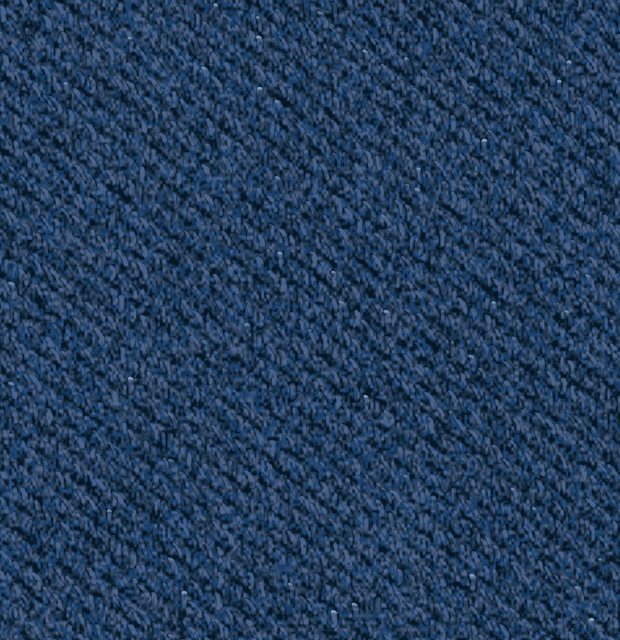
This texture is drawn by a Shadertoy shader. Its source:

```glsl
// Navy woven twill: narrow diagonal ribs of short curled yarn tufts with dark grooves.

const vec2  RIBS = vec2(20.0, 26.0);      // ribs across and down the canvas
const float STITCHES = 58.0;              // tufts across the canvas
const float TUFT_HALF_LENGTH = 0.0140;    // in canvas heights
const float TUFT_HALF_WIDTH = 0.0046;
const float TUFT_LEAN = -0.30;            // sideways drift per unit of height
const float TUFT_CURL = 0.0060;
const vec2  TUFT_JITTER = vec2(0.5, 0.3); // in stitches and ribs
const float GROOVE_HALF_WIDTH = 0.26;     // in ribs
const float GROOVE_DEPTH = 0.36;
const float GRAIN_SCALE = 205.0;
const float GRAIN_AMOUNT = 0.92;
const float WEAR_AMOUNT = 0.08;
const float GLINT_CHANCE = 0.05;          // share of tufts with a bright tip

const vec3 NIGHT = vec3(0.02, 0.09, 0.15);
const vec3 NAVY  = vec3(0.07, 0.16, 0.25);
const vec3 SLATE = vec3(0.14, 0.235, 0.34);
const vec3 STEEL = vec3(0.22, 0.30, 0.43);
const vec3 PALE  = vec3(0.30, 0.39, 0.54);
const vec3 BLUE  = vec3(0.09, 0.25, 0.43);
const vec3 GLINT = vec3(0.54, 0.65, 0.77);

// Integer hash giving two values in 0..1
vec2 hash2(vec2 cell, uint seed) {
    uvec2 k = uvec2(ivec2(cell)) * uvec2(1597u, 3571u) + seed * 7919u;
    uint h = (k.x ^ (k.y << 7)) * 747796u + k.y * 28657u;
    h = (h ^ (h >> 15)) * 739397u;
    h = (h ^ (h >> 13)) * 974711u;
    h ^= h >> 16;
    return vec2(h & 65535u, h >> 16) / 65535.0;
}

float noise(vec2 p, uint seed) {
    vec2 i = floor(p), f = fract(p);
    f = f * f * (3.0 - 2.0 * f);
    vec2 e = vec2(1.0, 0.0);
    return mix(mix(hash2(i, seed).x, hash2(i + e, seed).x, f.x),
               mix(hash2(i + e.yx, seed).x, hash2(i + e.xx, seed).x, f.x), f.y);
}

// One row of curled tufts along each rib: x = tone, y = glint
vec2 tufts(vec2 uv, float rib, float aspect, float pixel, float ground) {
    vec2 grid = vec2(uv.x * STITCHES, rib);
    vec2 home = floor(grid);
    vec2 result = vec2(ground, 0.0);
    for (int j = 1; j >= -1; j--)
    for (int i = -1; i <= 1; i++) {
        vec2 cell = home + vec2(i, j);
        vec2 jitter = hash2(cell, 1u), look = hash2(cell, 2u);
        vec2 delta = grid - cell - 0.5 - (jitter - 0.5) * TUFT_JITTER;
        float dx = delta.x / STITCHES;
        vec2 d = vec2(dx * aspect, (delta.y - dx * RIBS.x) / RIBS.y);

        // Lean and bend the tuft, then measure it as an upright capsule
        float along = d.y / TUFT_HALF_LENGTH;
        d.x -= d.y * (TUFT_LEAN + (look.x - 0.5) * 0.8);
        d.x += TUFT_CURL * (along * along - 0.3) * (look.y - 0.2);
        float reach = TUFT_HALF_LENGTH - TUFT_HALF_WIDTH;
        d.y -= clamp(d.y, -reach, reach);
        float dist = length(d) - TUFT_HALF_WIDTH * (0.75 + 0.4 * jitter.y);

        // Each tuft shades what lies beneath it before covering it
        float shade = 1.0 - smoothstep(0.0, 0.0030, dist);
        float cover = 1.0 - smoothstep(-pixel, 0.5 * pixel, dist);
        float tone = 0.60 + 0.26 * look.y + 0.12 * along
                   - 0.12 * smoothstep(-0.004, 0.0, dist);
        float tip = smoothstep(0.5, 0.8, along) * step(jitter.x, GLINT_CHANCE);
        result.x = mix(result.x * (1.0 - 0.55 * shade), tone, cover);
        result.y = mix(result.y, tip * look.x, cover);
    }
    return result;
}

vec3 yarnColor(float tone) {
    float t = clamp(tone, 0.0, 1.0) * 4.0;
    vec3 c = mix(NIGHT, NAVY, clamp(t, 0.0, 1.0));
    c = mix(c, SLATE, clamp(t - 1.0, 0.0, 1.0));
    c = mix(c, STEEL, clamp(t - 2.0, 0.0, 1.0));
    return mix(c, PALE, clamp(t - 3.0, 0.0, 1.0));
}

void mainImage(out vec4 fragColor, in vec2 fragCoord) {
    vec2 uv = fragCoord / iResolution.xy;
    vec2 p = fragCoord / iResolution.y;
    float aspect = iResolution.x / iResolution.y;
    float rib = dot(uv, RIBS);
    float wobble = (noise(p * 60.0, 3u) - 0.5) * 0.2;

    // Tufts over a broken ground
    float ground = 0.30 + 0.50 * noise(p * 130.0, 4u);
    vec2 tuft = tufts(uv, rib, aspect, 1.0 / iResolution.y, ground);
    float tone = tuft.x + 0.08;

    // Grooves between ribs, fibre grain and broad uneven wear
    float fromGroove = abs(fract(rib + wobble) - 0.5);
    tone -= GROOVE_DEPTH * smoothstep(0.5 - GROOVE_HALF_WIDTH, 0.5, fromGroove);
    float grain = noise(p * GRAIN_SCALE * vec2(1.2, 0.9), 5u) - 0.5;
    tone += GRAIN_AMOUNT * grain + WEAR_AMOUNT * (noise(p * 5.0, 6u) - 0.5);
    vec3 color = yarnColor(tone);

    // Saturated blue fibres showing in the middle tones
    float blue = smoothstep(0.45, 0.70, noise(p * 115.0, 7u));
    blue *= smoothstep(0.15, 0.4, tone) * (1.0 - 0.8 * smoothstep(0.5, 0.85, tone));
    color = mix(color, BLUE * (0.70 + 0.6 * clamp(tone, 0.0, 1.0)), blue * 0.85);

    // Sparse bright fibre tips
    color = mix(color, GLINT, tuft.y);
    fragColor = vec4(color, 1.0);
}
```
